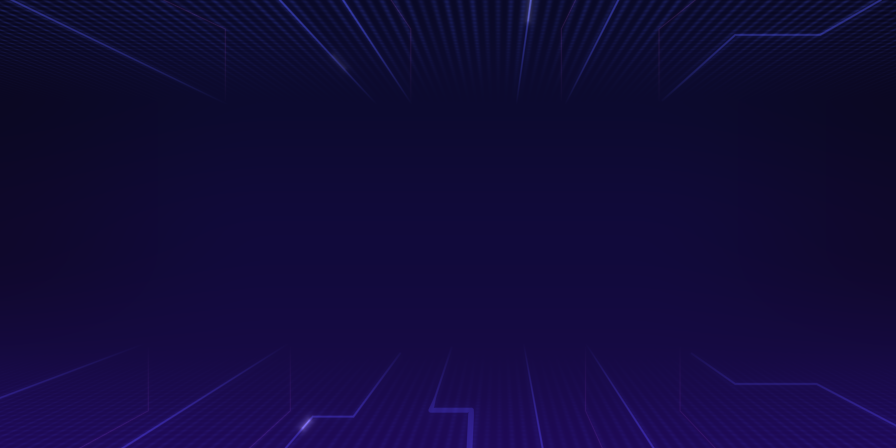
Reproduce this background procedurally as a Shadertoy shader.

```glsl
// A dark indigo hall: a vertical gradient with shaded sides, closed by a ceiling
// and a floor of fine perspective grid. Glowing rays run toward a vanishing point
// on each plane, joined by bent circuit traces and thin violet seams.

// Canvas units: x runs 0..2, y runs 0..1.
const vec3 TOP_COLOR    = vec3(0.036, 0.036, 0.150);
const vec3 UPPER_COLOR  = vec3(0.046, 0.040, 0.180);
const vec3 MIDDLE_COLOR = vec3(0.066, 0.040, 0.230);
const vec3 LOWER_COLOR  = vec3(0.084, 0.040, 0.262);
const vec3 BOTTOM_COLOR = vec3(0.118, 0.036, 0.340);
const vec3 GRID_COLOR   = vec3(0.100, 0.130, 0.340);
const vec3 RAY_COLOR    = vec3(0.240, 0.270, 0.720);
const vec3 SEAM_COLOR   = vec3(0.300, 0.130, 0.300);
const vec3 SPARK_COLOR  = vec3(0.400, 0.400, 0.480);
const vec3 SIDE_SHADE   = vec3(0.130, 0.240, 0.270);

const float CEILING_GRID = 0.58;
const float FLOOR_GRID   = 0.22;
const float CEILING_GLOW = 0.46;
const float FLOOR_GLOW   = 0.34;

const vec2 CEILING_VANISH = vec2(1.112, 0.474);
const vec2 FLOOR_VANISH   = vec2(1.115, 0.531);
const float CEILING_EDGE = 0.776;
const float FLOOR_EDGE   = 0.224;
const float COLUMN_STEP  = 0.055;
const float ROW_STEP     = 0.0376;
const float RAY_WIDTH    = 0.0024;
const float TRACE_WIDTH  = 0.0022;
const float SEAM_WIDTH   = 0.0010;

// Slopes of the straight rays, sideways distance over height.
const float CEILING_RAYS[5] = float[5](-2.064, -0.926, -0.658, 0.139, 0.510);
const float FLOOR_RAYS[4] = float[4](-2.660, -1.583, 0.181, 0.647);
const vec4 CEILING_SEAMS = vec4(0.503, 0.917, 1.253, 1.471);
const vec4 FLOOR_SEAMS   = vec4(0.331, 0.648, 1.307, 1.518);

float hash(float n) {
    n = fract(n * 0.1031);
    n *= n + 33.33;
    return fract(n * (n + n));
}

float segment(vec2 p, vec2 a, vec2 b) {
    vec2 ab = b - a;
    return length(p - a - ab * clamp(dot(p - a, ab) / dot(ab, ab), 0.0, 1.0));
}

float polyline(vec2 p, vec2 a, vec2 b, vec2 c, vec2 d) {
    return min(segment(p, a, b), min(segment(p, b, c), segment(p, c, d)));
}

// Antialiased core with a faint halo.
float stroke(float d, float width) {
    float aa = 0.8 / iResolution.y;
    float core = 1.0 - smoothstep(width - aa, width + aa, d);
    return core * min(1.0, width / aa) + 0.18 * exp(-d / (3.0 * width));
}

// Periodic soft line that settles to its mean when too fine to resolve.
float softLines(float t, float footprint) {
    float wave = 0.5 + 0.5 * cos(6.28319 * t);
    return mix(wave * wave, 0.375, smoothstep(0.25, 0.7, footprint));
}

float grid(vec2 rel) {
    float depth = max(abs(rel.y), 0.05);
    float column = rel.x / depth / COLUMN_STEP;
    float row = 1.0 / depth / ROW_STEP;
    float px = 1.0 / iResolution.y;
    float columns = softLines(column, px / (depth * COLUMN_STEP));
    float rows = softLines(row, px / (depth * depth * ROW_STEP));
    float tint = 0.6 + 0.4 * hash(floor(column + 0.5) + 200.0);
    float sideways = smoothstep(0.3, 1.8, abs(rel.x / depth));
    return columns * tint * (0.65 + 0.35 * rows) + 0.3 * rows * sideways;
}

float ray(vec2 rel, float slope) {
    float depth = abs(rel.y);
    float d = abs(rel.x - slope * depth) * inversesqrt(1.0 + slope * slope);
    return stroke(d, RAY_WIDTH * (0.4 + depth));
}

// Upright lines that bend outward at the given height.
float seams(vec2 p, vec4 xs, vec2 vanish, float edge, float bendY, float flare) {
    float endY = step(0.5, edge), total = 0.0;
    for (int i = 0; i < 4; i++) {
        vec2 bend = vec2(xs[i], bendY);
        float slope = flare * (bend.x - vanish.x) / abs(bendY - vanish.y);
        vec2 outer = vec2(bend.x + slope * abs(endY - bendY), endY);
        float d = min(segment(p, vec2(bend.x, edge), bend), segment(p, bend, outer));
        total += stroke(d, SEAM_WIDTH);
    }
    return total;
}

void mainImage(out vec4 fragColor, in vec2 fragCoord) {
    vec2 p = fragCoord / iResolution.xy * vec2(2.0, 1.0);

    // Backdrop, darker toward the sides at mid height
    vec3 color = mix(BOTTOM_COLOR, LOWER_COLOR, smoothstep(-0.05, 0.26, p.y));
    color = mix(color, MIDDLE_COLOR, smoothstep(0.18, 0.48, p.y));
    color = mix(color, UPPER_COLOR, smoothstep(0.45, 0.82, p.y));
    color = mix(color, TOP_COLOR, smoothstep(0.8, 1.0, p.y));
    float side = smoothstep(0.4, 1.1, abs(p.x - 1.0));
    color *= 1.0 - SIDE_SHADE * side * smoothstep(0.1, 0.45, p.y);

    // Ceiling
    float fade = smoothstep(CEILING_EDGE - 0.01, 1.0, p.y);
    vec2 rel = p - CEILING_VANISH;
    float light = 0.0;
    for (int i = 0; i < 5; i++) light += ray(rel, CEILING_RAYS[i]);
    light += stroke(polyline(p, vec2(1.966, 1.0), vec2(1.831, 0.922), vec2(1.641, 0.922), vec2(1.479, 0.776)), TRACE_WIDTH);
    color += fade * GRID_COLOR * grid(rel) * CEILING_GRID;
    color += sqrt(fade) * RAY_COLOR * light * CEILING_GLOW;
    color += sqrt(fade) * SEAM_COLOR * 0.55 * seams(p, CEILING_SEAMS, CEILING_VANISH, CEILING_EDGE, 0.935, 1.6);

    // Floor
    fade = 1.0 - smoothstep(0.0, FLOOR_EDGE + 0.01, p.y);
    rel = p - FLOOR_VANISH;
    light = 0.0;
    for (int i = 0; i < 4; i++) light += ray(rel, FLOOR_RAYS[i]);
    light += stroke(polyline(p, vec2(0.638, 0.0), vec2(0.698, 0.070), vec2(0.789, 0.070), vec2(0.893, 0.211)), TRACE_WIDTH);
    float wide = mix(0.0065, TRACE_WIDTH, smoothstep(0.07, 0.12, p.y));
    light += 0.85 * stroke(polyline(p, vec2(1.048, 0.0), vec2(1.052, 0.085), vec2(0.962, 0.085), vec2(1.008, 0.224)), wide);
    light += stroke(polyline(p, vec2(2.0, 0.050), vec2(1.823, 0.143), vec2(1.641, 0.143), vec2(1.544, 0.211)), TRACE_WIDTH);
    color += fade * GRID_COLOR * grid(rel) * FLOOR_GRID;
    color += sqrt(fade) * RAY_COLOR * light * FLOOR_GLOW;
    color += sqrt(fade) * SEAM_COLOR * 0.4 * seams(p, FLOOR_SEAMS, FLOOR_VANISH, FLOOR_EDGE, 0.083, 1.05);

    // Sparks travelling on the rays
    color += SPARK_COLOR * 0.8 * exp(-segment(p, vec2(0.676, 0.045), vec2(0.690, 0.061)) / 0.006);
    color += SPARK_COLOR * 0.5 * exp(-segment(p, vec2(1.184, 1.0), vec2(1.179, 0.955)) / 0.006);
    color += SPARK_COLOR * 0.2 * exp(-segment(p, vec2(0.745, 0.875), vec2(0.770, 0.848)) / 0.006);

    fragColor = vec4(color, 1.0);
}
```
